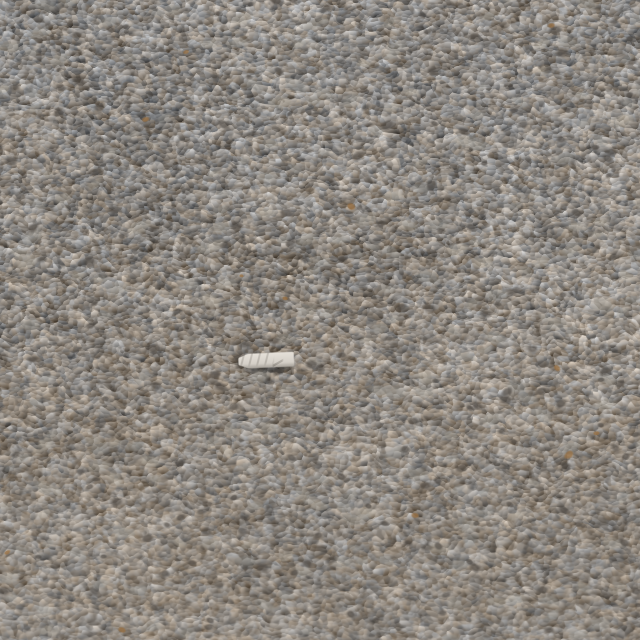
A WebGL 2 fragment shader for this texture:

```glsl
#version 300 es
precision highp float;

// Weathered asphalt: layers of soft-edged Voronoi grains, each lit from the upper left,
// with scattered larger stones, dark pits and rust flecks, and one pale ribbed
// wall plug lying on the ground. Grains are slightly flattened and softer near the bottom.

uniform vec2 u_resolution;
out vec4 fragColor;

const vec3 ASPHALT = vec3(0.546, 0.524, 0.499);
const vec3 WARM_SHIFT = vec3(0.50, 0.02, -0.55);
const vec3 PALE_STONE = vec3(0.67, 0.64, 0.59);
const vec3 GREY_STONE = vec3(0.56, 0.56, 0.55);
const vec3 PIT = vec3(0.30, 0.28, 0.26);
const vec3 RUST = vec3(0.60, 0.43, 0.24);
const vec3 PLASTIC = vec3(0.85, 0.83, 0.80);

const vec2 COARSE_CELLS = vec2(82.0, 112.0);
const vec2 FINE_CELLS = vec2(150.0, 190.0);
const float COARSE_CONTRAST = 0.19;
const float FINE_CONTRAST = 0.20;
const float RELIEF = 0.10;
const float PATCH_CONTRAST = 0.055;
const float TINT = 0.075;
const vec2 LIGHT = vec2(-0.5, 0.85);

const vec2 PLUG_CENTER = vec2(0.416, 0.437);
const vec2 PLUG_HALF = vec2(0.0435, 0.0115);
const float PLUG_TILT = 0.045;
const float RIB_PITCH = 0.0125;

// Integer hash: three random values in 0..1 for a cell and a seed
vec3 hash3(vec2 cell, int seed) {
    uvec3 v = uvec3(ivec3(ivec2(cell), seed)) * 1664525u + 1013904223u;
    v.x += v.y * v.z; v.y += v.z * v.x; v.z += v.x * v.y;
    v ^= v >> 16u;
    v.x += v.y * v.z; v.y += v.z * v.x; v.z += v.x * v.y;
    return vec3(v >> 8u) / 16777216.0;
}

mat2 rotation(float a) {
    return mat2(cos(a), sin(a), -sin(a), cos(a));
}

float valueNoise(vec2 p, int seed) {
    vec2 i = floor(p), f = fract(p);
    f = f * f * (3.0 - 2.0 * f);
    float low = mix(hash3(i, seed).x, hash3(i + vec2(1, 0), seed).x, f.x);
    float high = mix(hash3(i + vec2(0, 1), seed).x, hash3(i + vec2(1, 1), seed).x, f.x);
    return mix(low, high, f.y) - 0.5;
}

// Soft Voronoi grains: x = tone, y = warmth, z = slope towards the light
vec3 grains(vec2 p, float sharpness, int seed) {
    vec2 base = floor(p);
    vec3 sum = vec3(0.0);
    float total = 0.0;
    for (int j = -1; j <= 1; j++)
    for (int i = -1; i <= 1; i++) {
        vec2 cell = base + vec2(i, j);
        vec2 away = p - cell - hash3(cell, seed).xy;
        vec3 look = hash3(cell, seed + 1);
        float weight = exp(-sharpness * dot(away, away));
        sum += weight * vec3(look.xy - 0.5, dot(away, LIGHT));
        total += weight;
    }
    return sum / total;
}

// Scattered ragged ellipses: x = coverage, y = random shade of the stone
vec2 stones(vec2 uv, vec2 cells, float chance, vec2 radius, float edge, int seed) {
    vec2 p = uv * cells, base = floor(p), best = vec2(0.0);
    float ragged = 0.5 * valueNoise(uv * 120.0, seed + 2);
    for (int j = -1; j <= 1; j++)
    for (int i = -1; i <= 1; i++) {
        vec2 cell = base + vec2(i, j);
        vec3 place = hash3(cell, seed), look = hash3(cell, seed + 1);
        vec2 d = rotation((look.x - 0.5) * 1.3) * ((p - cell - place.xy) / cells);
        float r = length(d / (radius * mix(0.5, 1.0, look.y))) + ragged;
        float cover = step(place.z, chance) * (1.0 - smoothstep(1.0 - edge, 1.0 + edge, r));
        if (cover > best.x) best = vec2(cover, look.z);
    }
    return best;
}

vec3 asphalt(vec2 uv) {
    float focus = smoothstep(-0.1, 0.65, uv.y);
    vec2 slanted = rotation(0.16) * uv + 3.0;
    slanted += 0.006 * vec2(valueNoise(uv * 45.0, 11), valueNoise(uv * 45.0, 12));
    vec3 coarse = grains(slanted * COARSE_CELLS, mix(7.0, 12.0, focus), 20);
    vec3 fine = grains(slanted * FINE_CELLS, mix(5.0, 9.0, focus), 30);
    float blotch = valueNoise(uv * vec2(5.0, 7.0), 40) + valueNoise(uv * vec2(22.0, 32.0), 41);

    float tone = COARSE_CONTRAST * coarse.x + FINE_CONTRAST * fine.x
        + RELIEF * (coarse.z + fine.z) + PATCH_CONTRAST * blotch;
    float warmth = TINT * (coarse.y + 0.6 * fine.y) + 0.02 * valueNoise(uv * 4.0, 42)
        + mix(0.012, -0.014, smoothstep(0.3, 0.9, uv.y));
    vec3 color = ASPHALT + tone * mix(0.92, 1.08, focus) + warmth * WARM_SHIFT;

    // Larger stones, pits and rust flecks
    vec2 stone = stones(uv, vec2(26.0, 36.0), 0.26, vec2(0.017, 0.009), 0.3, 50);
    color = mix(color, mix(GREY_STONE, PALE_STONE, stone.y) + 0.4 * tone, 0.55 * stone.x);
    vec2 pit = stones(uv, vec2(34.0, 42.0), 0.13, vec2(0.009, 0.006), 0.5, 60);
    color = mix(color, PIT, 0.6 * pit.x);
    vec2 rust = stones(uv, vec2(14.0), 0.07, vec2(0.007, 0.005), 0.4, 70);
    return mix(color, RUST, 0.7 * rust.x);
}

// Signed distance to the plug body, tapered towards its left tip
float plugDistance(vec2 p) {
    float taper = mix(0.55, 1.0, smoothstep(-PLUG_HALF.x, -0.6 * PLUG_HALF.x, p.x));
    vec2 d = abs(p) - vec2(PLUG_HALF.x, PLUG_HALF.y * taper) + 0.003;
    return length(max(d, 0.0)) + min(max(d.x, d.y), 0.0) - 0.003;
}

void main() {
    vec2 uv = gl_FragCoord.xy / u_resolution.y;
    float soft = max(0.0015, 1.0 / u_resolution.y);
    vec3 color = asphalt(uv);

    // Plug: contact shadow, rounded shading, slanted ribs and a slit
    vec2 p = rotation(-PLUG_TILT) * (uv - PLUG_CENTER);
    float shadow = 1.0 - smoothstep(-0.004, 0.006, plugDistance(p + vec2(0.003, 0.004)));
    color *= 1.0 - 0.35 * shadow;
    float height = p.y / PLUG_HALF.y;
    float ribWave = abs(fract((p.x - 0.3 * p.y) / RIB_PITCH) - 0.5) * 2.0;
    float ribs = smoothstep(0.55, 0.95, ribWave) * (1.0 - smoothstep(0.008, 0.014, p.x));
    float slit = 1.0 - smoothstep(0.0008, 0.003, abs(p.y + 0.005 - 0.5 * (p.x - 0.018)));
    slit *= smoothstep(0.008, 0.012, p.x) * (1.0 - smoothstep(0.024, 0.028, p.x));
    vec3 plastic = PLASTIC + 0.05 * height - 0.13 * smoothstep(0.3, 1.0, -height);
    plastic -= 0.12 * ribs * smoothstep(-0.9, -0.2, height) + 0.14 * slit;
    color = mix(color, plastic, 1.0 - smoothstep(-soft, soft, plugDistance(p)));

    fragColor = vec4(clamp(color, 0.0, 1.0), 1.0);
}
```
